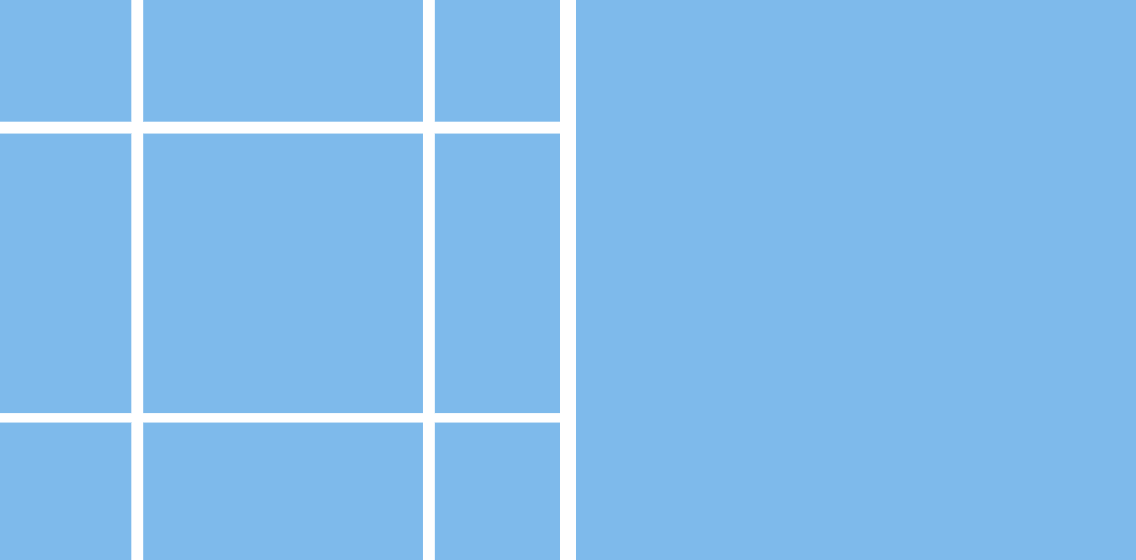
Left, the full canvas; right, a detail of the centre.
Reproduce this pattern procedurally as a WebGL 2 fragment shader.

```glsl
#version 300 es
precision highp float;
// Sky blue square tiles parted by white grid lines, the lower row line slightly thinner.

uniform vec2 u_resolution;
out vec4 outColor;

const vec3 TILE_BLUE = vec3(0.494, 0.729, 0.922);
const vec3 LINE_WHITE = vec3(1.0);

// Lengths are fractions of the canvas, measured from the lower left.
const vec2 PITCH = vec2(0.5208, 0.5182);
const vec2 FIRST_LINE = vec2(0.2451, 0.2539);
const float LINE_WIDTH = 0.0212;
const float THIN_LINE_WIDTH = 0.0169;

// Coverage of a line by distance from its centre, softened over one pixel.
vec2 lineCoverage(vec2 dist, vec2 width, vec2 pixel) {
    return clamp(0.5 + (0.5 * width - dist) / pixel, 0.0, 1.0);
}

void main() {
    vec2 pixel = 1.0 / u_resolution;
    vec2 uv = gl_FragCoord.xy * pixel;

    // Nearest grid line on each axis.
    vec2 cell = (uv - FIRST_LINE) / PITCH;
    vec2 index = floor(cell + 0.5);
    vec2 dist = abs(cell - index) * PITCH;

    // Only the lowest horizontal line is thin.
    float rowWidth = index.y < 0.5 ? THIN_LINE_WIDTH : LINE_WIDTH;
    vec2 coverage = lineCoverage(dist, vec2(LINE_WIDTH, rowWidth), pixel);

    float grid = max(coverage.x, coverage.y);
    outColor = vec4(mix(TILE_BLUE, LINE_WHITE, grid), 1.0);
}
```
